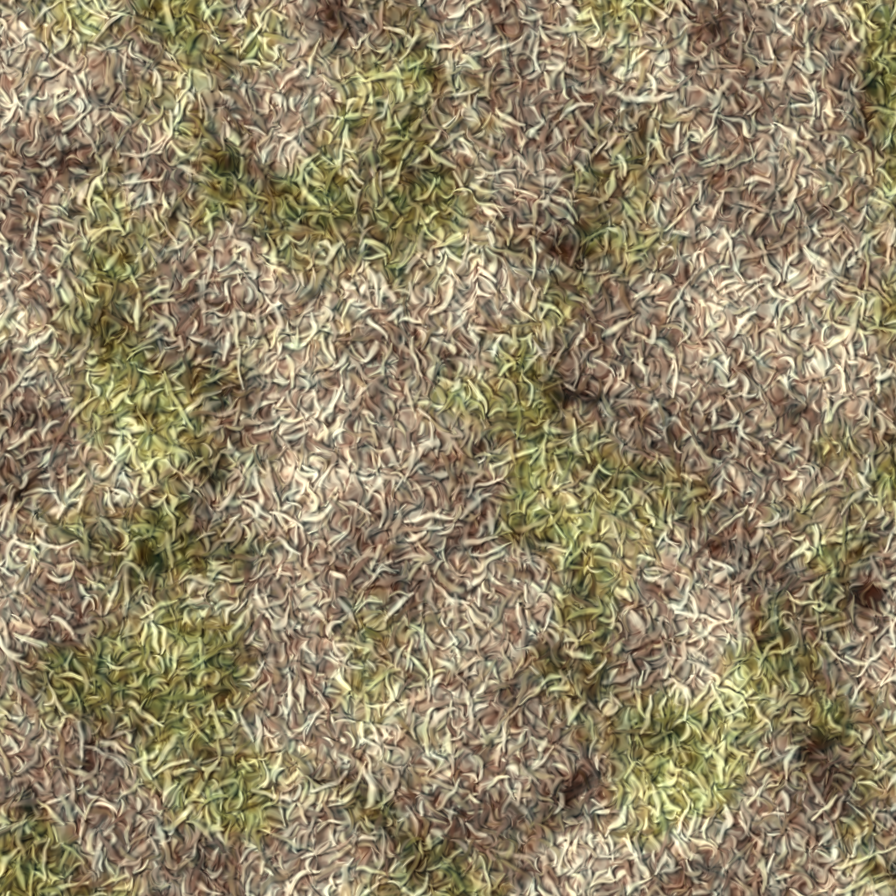
Give the GLSL for this texture, as a WebGL 2 fragment shader.

```glsl
#version 300 es
precision highp float;

uniform vec2 u_resolution;
out vec4 fragColor;

const int LAYERS = 10;

vec4 hash4(vec2 p) {
    vec4 q = fract(p.xyxy * vec4(0.1031, 0.1030, 0.0973, 0.1099));
    q += dot(q, q.wzxy + 33.33);
    return fract((q.xxyz + q.yzzw) * q.zywx);
}

float cornerSlope(vec2 cell, vec2 corner, vec2 f) {
    float angle = 6.2832 * hash4(cell + corner).x;
    return dot(vec2(cos(angle), sin(angle)), f - corner);
}

// Gradient noise, roughly -0.7 to 0.7
float gradientNoise(vec2 p) {
    vec2 cell = floor(p), f = p - cell;
    vec2 u = f * f * f * (f * (f * 6.0 - 15.0) + 10.0);
    vec2 e = vec2(0.0, 1.0);
    return mix(mix(cornerSlope(cell, e.xx, f), cornerSlope(cell, e.yx, f), u.x),
               mix(cornerSlope(cell, e.xy, f), cornerSlope(cell, e.yy, f), u.x), u.y);
}

float fractalNoise(vec2 p, int octaves) {
    float sum = 0.0, weight = 1.0;
    for (int i = 0; i < octaves; i++) {
        sum += weight * gradientNoise(p);
        p = mat2(1.6, 1.2, -1.2, 1.6) * p + 17.3;
        weight *= 0.55;
    }
    return sum;
}

vec3 ramp(vec3 a, vec3 b, vec3 c, vec3 d, float t) {
    t = clamp(t, 0.0, 1.0) * 3.0;
    vec3 low = mix(a, b, clamp(t, 0.0, 1.0));
    vec3 high = mix(c, d, clamp(t - 2.0, 0.0, 1.0));
    return mix(low, high, clamp(t - 1.0, 0.0, 1.0));
}

// Dry straw and living grass, from shadow to highlight
vec3 grassColor(float tone, float green) {
    vec3 dry = ramp(vec3(0.25, 0.16, 0.12), vec3(0.47, 0.38, 0.32),
                    vec3(0.65, 0.58, 0.49), vec3(0.88, 0.84, 0.72), tone);
    vec3 fresh = ramp(vec3(0.20, 0.19, 0.07), vec3(0.45, 0.43, 0.22),
                      vec3(0.65, 0.64, 0.40), vec3(0.84, 0.84, 0.60), tone);
    return mix(dry, fresh, green);
}

// Distance to a bent, tapering blade lying along y
float bladeDistance(vec2 q, float halfLength, float bend, float width) {
    q.x += bend * (min(q.y * q.y / (halfLength * halfLength), 1.5) - 0.4);
    float along = clamp(q.y / halfLength, -1.0, 1.0);
    q.y -= along * halfLength;
    return length(q) - width * (1.0 - 0.4 * along * along);
}

// One scattered layer of blades with soft shadows beside them
vec3 addBlades(vec3 color, vec2 p, float scale, float seed, float depth,
               float flow, float green, float shade, float blur) {
    vec2 g = p * scale + seed * vec2(7.31, 3.77);
    vec2 home = floor(g);
    float soft = blur * scale;
    for (int y = -1; y <= 1; y++) {
        for (int x = -1; x <= 1; x++) {
            vec2 cell = home + vec2(x, y);
            vec4 place = hash4(cell + seed * 41.0);
            vec4 look = hash4(cell + seed * 41.0 + 207.0);
            float angle = flow + (place.z - 0.5) * 2.5;
            float c = cos(angle), s = sin(angle);
            vec2 q = mat2(c, -s, s, c) * (g - cell - place.xy);
            float halfLength = mix(0.2, 0.75, look.x * look.x);
            float bend = (look.y - 0.5) * 0.2;
            float width = mix(0.05, 0.09, place.w);
            float edge = bladeDistance(q, halfLength, bend, width);
            float shadow = bladeDistance(q - vec2(0.07, -0.03), halfLength, bend, width);
            color *= 1.0 - 0.34 * (1.0 - smoothstep(-0.05, 0.09, shadow));
            float tone = mix(0.12, 0.34, depth) + look.z * 0.82 + shade;
            float fresh = clamp(green + (look.w - 0.5) * 0.6, 0.0, 1.0);
            vec3 blade = grassColor(tone, fresh);
            color = mix(color, blade, 0.92 * (1.0 - smoothstep(-soft, soft, edge)));
        }
    }
    return color;
}

void main() {
    vec2 p = gl_FragCoord.xy / u_resolution.y;
    float blur = max(0.0021, 0.8 / u_resolution.y);

    // Broad patches of growth, hollows and lie of the grass
    float green = smoothstep(-0.15, 0.5, fractalNoise(p * 4.6 + 5.7, 4));
    float hollow = fractalNoise(p * 7.0 + 31.0, 4);
    float pit = smoothstep(0.22, 0.75, fractalNoise(p * vec2(15.0, 19.0) + 47.0, 2));
    float shade = 0.34 * hollow - 0.06 * green - 0.3 * pit;
    float flow = 1.7 * gradientNoise(p * 6.0 + 63.0) - 0.1;

    // Matted ground
    vec2 warp = vec2(gradientNoise(p * 55.0), gradientNoise(p * 55.0 + 19.0));
    float matting = fractalNoise(p * vec2(95.0, 60.0) + warp * 1.6, 2);
    vec3 color = grassColor(0.45 + 0.55 * matting + shade, green);

    // Blades from the bottom of the mat to the top, slightly wavy
    vec2 wavy = p + 0.005 * warp;
    for (int i = 0; i < LAYERS; i++) {
        float layer = float(i);
        float scale = 40.0 - 14.0 * fract(layer * 0.618);
        color = addBlades(color, wavy, scale, layer + 1.0, layer / float(LAYERS - 1),
                          flow, green, shade, blur);
    }

    // Fine mottling, broad light and a drift from red to green
    float grain = gradientNoise(p * vec2(140.0, 95.0) + warp * 2.0);
    float tint = gradientNoise(p * 48.0 + 80.0);
    color *= 1.0 + 0.28 * grain + 0.16 * hollow - 0.15 * pit;
    color += tint * vec3(0.07, -0.02, -0.05);
    fragColor = vec4(clamp(color * 1.12 + 0.02, 0.0, 1.0), 1.0);
}
```
